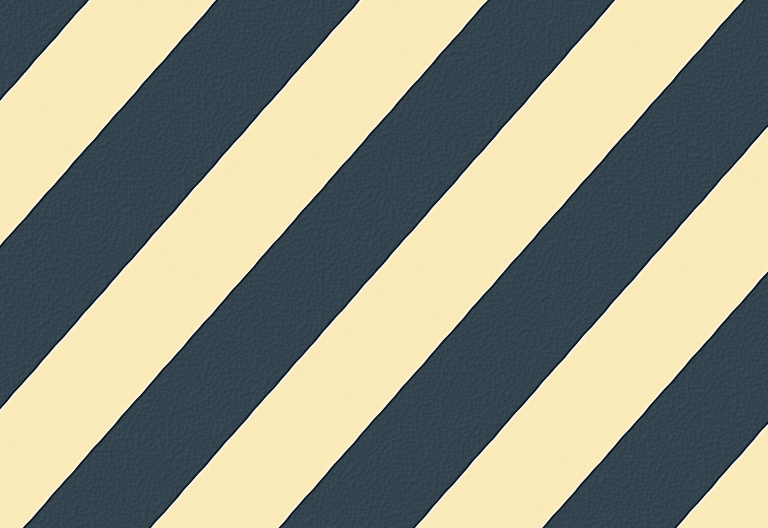
This pattern is drawn by a WebGL 2 fragment shader. Its source:

```glsl
#version 300 es
precision highp float;
// Diagonal cream stripes on grained slate, with a pale and a dark line along every edge.

uniform vec2 u_resolution;
out vec4 fragColor;

// Colours
const vec3 SLATE = vec3(0.207, 0.270, 0.312);
const vec3 CREAM = vec3(0.982, 0.918, 0.728);
const vec3 INK   = vec3(0.040, 0.060, 0.095);
const vec3 PALE  = vec3(0.975, 0.970, 0.910);

// Layout, in canvas heights; stripe sizes are measured along x
const float SLANT        = 0.88;    // x travelled per unit of height
const float PERIOD       = 0.4970;
const float FIRST_CENTRE = 0.2954;
const float CREAM_WIDTH  = 0.2413;
const float SHIFTS[5] = float[](-0.0064, 0.0106, -0.0030, -0.0002, -0.0019);

// Edge lines and surface
const float LINE_WIDTH   = 0.0034;
const float LINE_SOFT    = 0.0012;
const float EDGE_WOBBLE  = 0.0004;
const float GRAIN_SCALE  = 135.0;
const float SLATE_GRAIN  = 0.055;
const float CREAM_GRAIN  = 0.012;

vec2 hash2(vec2 p) {
    vec3 q = fract(p.xyx * vec3(0.1031, 0.1030, 0.0973));
    q += dot(q, q.yzx + 33.33);
    return fract((q.xx + q.yz) * q.zy);
}

// Cellular noise: distance to the nearest scattered point
float cellular(vec2 p) {
    vec2 cell = floor(p);
    vec2 local = fract(p);
    float nearest = 2.0;
    for (int y = -1; y <= 1; y++) {
        for (int x = -1; x <= 1; x++) {
            vec2 offset = vec2(x, y);
            vec2 delta = offset + hash2(cell + offset) - local;
            nearest = min(nearest, dot(delta, delta));
        }
    }
    return sqrt(nearest);
}

// Embossed grain, lit from the upper left
float grain(vec2 p) {
    vec2 q = p * GRAIN_SCALE;
    return cellular(q) - cellular(q + vec2(-0.3, 0.3));
}

// Signed distance to the nearest cream stripe, negative inside
float stripeDistance(vec2 p) {
    float across = p.x + SLANT * (1.0 - p.y);
    float index = floor((across - FIRST_CENTRE) / PERIOD + 0.5);
    float centre = FIRST_CENTRE + index * PERIOD + SHIFTS[clamp(int(index), 0, 4)];
    float d = abs(across - centre) - 0.5 * CREAM_WIDTH;
    float wobble = sin(p.y * 83.0 + index * 2.1) + 0.6 * sin(p.y * 211.0 + index);
    return d / sqrt(1.0 + SLANT * SLANT) + EDGE_WOBBLE * wobble;
}

void main() {
    vec2 p = gl_FragCoord.xy / u_resolution.y;
    float pixel = 1.0 / u_resolution.y;
    float d = stripeDistance(p);

    // Surfaces
    float relief = grain(p);
    vec3 slate = SLATE + SLATE_GRAIN * relief;
    vec3 cream = CREAM + CREAM_GRAIN * relief;

    // Lines on both sides of each edge
    float soft = max(LINE_SOFT, 0.5 * pixel);
    float line = 1.0 - smoothstep(LINE_WIDTH - soft, LINE_WIDTH + soft, abs(d));
    slate = mix(slate, INK, 0.95 * line);
    cream = mix(cream, PALE, line);

    // Stripe
    float outside = smoothstep(-0.6 * pixel, 0.6 * pixel, d);
    fragColor = vec4(mix(cream, slate, outside), 1.0);
}
```
